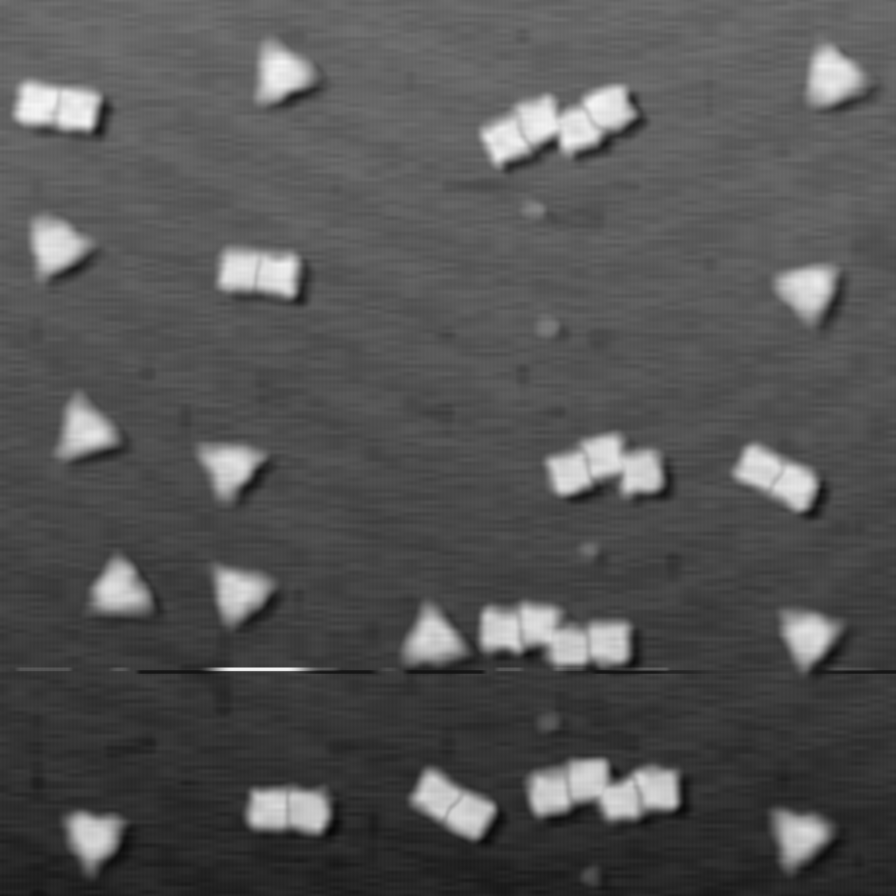
Give the GLSL for this texture, as a Shadertoy shader.

```glsl
// Grey microscope scan: bright lobed islands and faint bumps on a rippled, streaky surface.

const float GRID = 5.0;            // island cells across the canvas
const float CHAIN_COLUMN = 3.0;    // grid column that holds the long chains
const float GAP_COLUMN = 2.0;      // grid column that is mostly bare
const float GAP_FILL = 0.2;        // share of filled cells in the bare column
const float PAIR_SHARE = 0.36;     // share of two-lobed islands
const float TRIANGLE_RADIUS = 0.027;
const vec2  LOBE_SIZE = vec2(0.026, 0.025);
const float BUMP_RADIUS = 0.012;
const float BUMP_HEIGHT = 0.26;
const float EDGE_OUT = 0.007;      // soft rim outside and inside the outline
const float EDGE_IN = 0.013;
const vec2  LIGHT_OFFSET = vec2(-0.013, 0.009);
const float SHADOW = 0.75;
const float SCAN_LINES = 230.0;
const float STREAK = 0.055;
const float RIPPLE = 0.010;
const float GLITCH_Y = 0.25;

float hash(vec2 p) {
    uvec2 q = uvec2(ivec2(floor(p))) * uvec2(1597334673u, 3812015801u);
    uint n = (q.x ^ q.y) * 1597334673u;
    n = (n ^ (n >> 15)) * 2246822519u;
    n ^= n >> 13;
    return float(n >> 8) / 16777216.0;
}

float noise(vec2 p) {
    vec2 i = floor(p), f = fract(p);
    f = f * f * (3.0 - 2.0 * f);
    return mix(mix(hash(i), hash(i + vec2(1, 0)), f.x),
               mix(hash(i + vec2(0, 1)), hash(i + vec2(1, 1)), f.x), f.y);
}

vec2 rotate(vec2 p, float a) {
    float c = cos(a), s = sin(a);
    return vec2(c * p.x + s * p.y, c * p.y - s * p.x);
}

float roundBox(vec2 p, vec2 halfSize, float corner) {
    vec2 q = abs(p) - halfSize + corner;
    return length(max(q, 0.0)) + min(max(q.x, q.y), 0.0) - corner;
}

float smoothMin(float a, float b, float k) {
    float h = max(k - abs(a - b), 0.0) / k;
    return min(a, b) - h * h * k * 0.25;
}

float softTriangle(vec2 p, float radius) {
    const float SHARPNESS = 90.0;
    float sum = 0.0;
    for (int i = 0; i < 3; i++) {
        float a = 2.0944 * float(i);
        sum += exp(SHARPNESS * dot(p, vec2(cos(a), sin(a))));
    }
    return log(sum) / SHARPNESS - radius;
}

// Row of merged lobes, stepping alternately up and down
float lobeChain(vec2 p, float count, float spacing, float zigzag) {
    float d = 1.0;
    for (float i = 0.0; i < count; i++) {
        vec2 c = vec2((i - 0.5 * (count - 1.0)) * spacing, zigzag * (mod(i, 2.0) - 0.5));
        d = smoothMin(d, roundBox(rotate(p - c, 0.2), LOBE_SIZE, 0.013), 0.006);
    }
    return d;
}

// Surface height: 0 on the flat ground, 1 on an island
float relief(vec2 p) {
    vec2 home = floor(p * GRID);
    p += 0.007 * (vec2(noise(p * 55.0), noise(p * 55.0 + 37.0)) - 0.5);
    float island = 1.0, bump = 1.0;
    for (float y = -1.0; y <= 1.0; y++)
    for (float x = -1.0; x <= 1.0; x++) {
        vec2 cell = home + vec2(x, y);
        float kind = hash(cell + 11.0), turn = hash(cell + 47.0);
        vec2 jitter = vec2(hash(cell + 83.0), hash(cell + 131.0)) - 0.5;
        vec2 q = p - (cell + 0.5 + 0.45 * jitter) / GRID;
        if (cell.x == CHAIN_COLUMN) {
            q.x += 0.05;
            bump = min(bump, length(q + vec2(0.03 * turn, 0.095)) - BUMP_RADIUS);
            if (cell.y == CHAIN_COLUMN) continue;
            float count = kind < 0.4 ? 4.0 : 3.0;
            island = min(island, lobeChain(rotate(q, 0.7 * (turn - 0.6)), count, 0.039, 0.016));
        } else if (cell.x != GAP_COLUMN || turn < GAP_FILL) {
            float d = kind < PAIR_SHARE
                ? lobeChain(rotate(q, -0.75 + 0.5 * turn), 2.0, 0.040, 0.008)
                : softTriangle(rotate(q, 6.2832 * turn), TRIANGLE_RADIUS);
            island = min(island, d);
        }
    }
    float islandHeight = 1.0 - smoothstep(-EDGE_IN, EDGE_OUT, island);
    float bumpHeight = 1.0 - smoothstep(-0.010, 0.006, bump);
    return max(islandHeight, BUMP_HEIGHT * bumpHeight);
}

void mainImage(out vec4 fragColor, in vec2 fragCoord) {
    vec2 uv = fragCoord / iResolution.xy;

    // Ground: vertical falloff, V-shaped ripples, mottling and dark pits
    float ground = 0.135 + 0.39 * uv.y - 0.12 * uv.y * uv.y;
    float fold = uv.y - 0.55 * sqrt((uv.x - 0.6) * (uv.x - 0.6) + 0.01);
    ground += RIPPLE * sin(75.0 * fold + 3.0 * noise(uv * 4.0));
    ground += 0.025 * (noise(uv * 9.0) - 0.5);
    ground -= 0.05 * smoothstep(0.86, 1.0, noise(uv * 24.0 + 7.0));

    // Islands lit from the upper left
    float height = relief(uv);
    float shade = max(relief(uv + LIGHT_OFFSET) - height, 0.0);
    float plateau = mix(0.78, 0.91, uv.y) + 0.10 * (noise(uv * 70.0) - 0.5);
    float grey = mix(ground * (1.0 - SHADOW * shade), plateau, height);

    // Scan texture: horizontal streaks and a faint column pattern
    grey += STREAK * (noise(uv * vec2(48.0, SCAN_LINES)) - 0.5);
    grey += 0.006 * sin(6.2832 * SCAN_LINES * uv.x);

    // Broken scan line with a bright flash
    float dark = smoothstep(0.35, 0.5, noise(vec2(uv.x * 16.0, 3.0)));
    float flash = 1.0 - smoothstep(0.03, 0.07, abs(uv.x - 0.29));
    float below = 1.0 - smoothstep(0.001, 0.003, abs(uv.y - GLITCH_Y));
    float above = 1.0 - smoothstep(0.001, 0.003, abs(uv.y - GLITCH_Y - 0.003));
    grey = mix(grey, 0.06, below * dark * (1.0 - flash) * 0.85);
    grey = mix(grey, 0.95, above * flash);
    grey += 0.12 * above * smoothstep(0.5, 0.8, noise(vec2(uv.x * 30.0, 9.0)));

    fragColor = vec4(vec3(clamp(grey, 0.0, 1.0)), 1.0);
}
```
